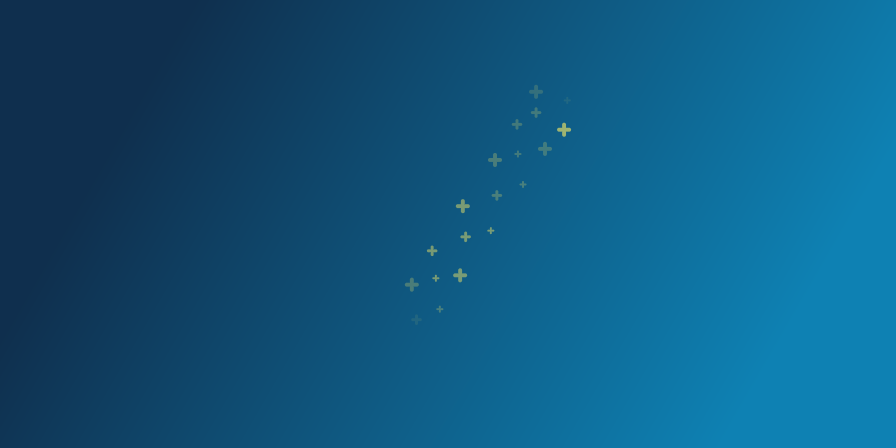
Reproduce this background procedurally as a Shadertoy shader.

```glsl
// Diagonal navy-to-azure gradient with a slanted drift of small yellow-green plus signs.

// Signed distance to a plus with rounded arms of the given reach.
float plusDistance(vec2 p, float reach) {
    float radius = 0.28 * reach;
    vec2 q = abs(p);
    q = vec2(max(q.x, q.y), min(q.x, q.y));
    return length(vec2(max(q.x - reach + radius, 0.0), q.y)) - radius;
}

// Centre of a plus, on three slanted columns that sway from row to row.
vec2 plusCentre(float row, float column, float odd, float bend) {
    vec2 base = vec2(-31.0 + column * (8.0 * column - 4.0),
                     -52.0 + column * (19.5 * column - 49.5));
    vec2 rise = row * vec2(22.2 - 0.8 * odd, 34.0 + 1.5 * odd);
    vec2 sway = sin(1.5 * row) * vec2(4.8, 5.0 - 5.0 * odd);
    vec2 curl = bend * vec2(11.0 * (bend - 1.0), 11.5);
    return base + rise - sway - curl;
}

void mainImage(out vec4 fragColor, in vec2 fragCoord) {
    // Centred coordinates, 384 units to the canvas height
    float pixel = 384.0 / iResolution.y;
    vec2 p = (fragCoord - 0.5 * iResolution.xy) * pixel;

    // Background gradient, flat at both ends
    float slope = dot(p, vec2(0.866, -0.5)) / 857.0 + 0.5;
    float blend = clamp((slope - 0.17) / 0.68, 0.0, 1.0);
    vec3 color = mix(vec3(0.06, 0.185, 0.305), vec3(0.055, 0.507, 0.703), blend);

    // Plus signs: the last column has one extra row and curls at its tip
    for (int j = 0; j < 3; j++) {
        int rows = j == 2 ? 7 : 6;
        for (int i = 0; i < rows; i++) {
            float row = float(i), column = float(j);
            float odd = j == 1 ? 1.0 : 0.0;
            float bend = j == 2 ? max(row - 4.0, 0.0) : 0.0;

            // Three sizes, cycling over columns and every third row
            int shift = (i % 3 == 1 || bend == 1.0) ? 1 : 0;
            float reach = 6.0 - 1.5 * float((j + shift) % 3);

            // Brightest in the lower rows, faint at both tips
            float opacity = 0.28 + 0.38 * exp(-(row - 1.5) * (row - 1.5));
            opacity += bend * (1.09 - 0.59 * bend);
            if (i == 0 && j == 1) opacity -= 0.22;
            if (i == 5 && j == 0) opacity -= 0.08;

            float d = plusDistance(p - plusCentre(row, column, odd, bend), reach);
            float coverage = clamp(0.5 - d / pixel, 0.0, 1.0);
            color = mix(color, vec3(0.78, 0.80, 0.42), coverage * opacity);
        }
    }
    fragColor = vec4(color, 1.0);
}
```
